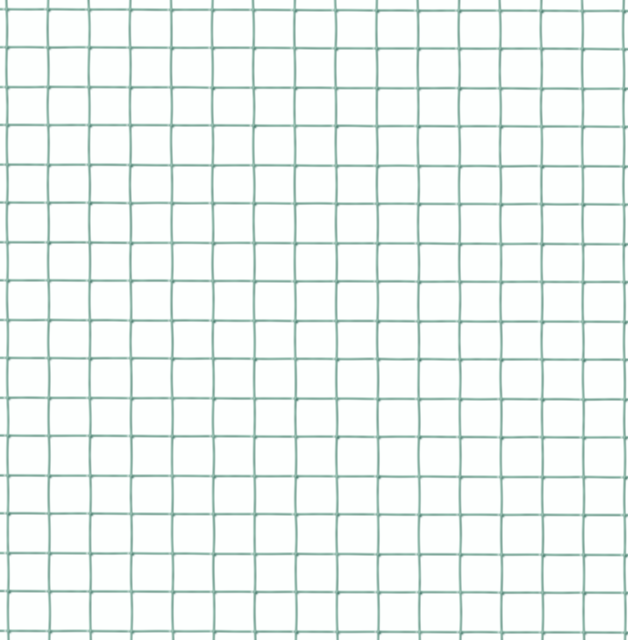
Reproduce this pattern procedurally as a Shadertoy shader.

```glsl
// Woven green wire mesh on white: slightly sheared grid of thin soft wires.
// Each pixel finds its nearest column and row wire, shades both by signed
// distance, then adds a pale bend and a dark shadow where they cross.

// Lengths are fractions of the canvas height, y measured from the top.
const vec2 PITCH = vec2(0.06424, 0.06070);
const vec2 FIRST_WIRE = vec2(0.0104, 0.0143);
const vec2 SHEAR = vec2(0.0026, 0.0030);
const float ODD_ROW_LIFT = 0.0014;
const float SWAY = 0.0006;
const float JITTER = 0.0006;
const float HALF_WIDTH = 0.00185;
const float SOFTNESS = 0.0019;
const vec2 SHADOW_OFFSET = vec2(0.0022, 0.0018);
const float SHADOW_RADIUS = 0.0026;
const float GAP_OFFSET = -0.0046;

const vec3 PAPER = vec3(0.993, 1.0, 0.998);
const vec3 WIRE_LIGHT = vec3(0.58, 0.75, 0.69);
const vec3 WIRE_DARK = vec3(0.45, 0.61, 0.56);
const vec3 CROSSING = vec3(0.63, 0.79, 0.73);
const vec3 SHADOW = vec3(0.31, 0.50, 0.45);

float hash(vec2 p) {
    p = fract(p * vec2(0.1031, 0.1137));
    p += dot(p, p.yx + 33.33);
    return fract((p.x + p.y) * p.x * 43.7);
}

float noise(vec2 p) {
    vec2 cell = floor(p), f = fract(p);
    f = f * f * (3.0 - 2.0 * f);
    return mix(mix(hash(cell), hash(cell + vec2(1, 0)), f.x),
               mix(hash(cell + vec2(0, 1)), hash(cell + vec2(1, 1)), f.x), f.y);
}

float coverage(float d, float pixel) {
    float soft = max(SOFTNESS, pixel);
    return 1.0 - smoothstep(HALF_WIDTH - soft, HALF_WIDTH + soft, abs(d));
}

// Lit on the upper or left flank, darker on the other, mottled along the wire.
vec3 wireColor(float d, float mottle) {
    float shade = smoothstep(-HALF_WIDTH, HALF_WIDTH, d);
    return mix(WIRE_LIGHT, WIRE_DARK, clamp(shade * 0.65 + mottle * 0.4, 0.0, 1.0));
}

float spot(vec2 p, float radius) {
    return exp(-dot(p, p) / (radius * radius));
}

void mainImage(out vec4 fragColor, in vec2 fragCoord) {
    float pixel = 1.0 / iResolution.y;
    vec2 p = fragCoord * pixel;
    p.y = 1.0 - p.y;

    // Nearest column and row, with weave sway and small irregularities.
    vec2 grid = p - FIRST_WIRE - SHEAR * p.yx;
    vec2 id = round(grid / PITCH);
    float odd = mod(id.y, 2.0);
    vec2 d = grid - id * PITCH;
    d.y += ODD_ROW_LIFT * odd;
    d.x -= SWAY * sin(3.14159 * (grid.y / PITCH.y + id.x));
    d.x -= JITTER * (noise(vec2(id.x * 7.0 + 40.0, p.y * 24.0 + 9.0)) - 0.5);
    d.y -= JITTER * (noise(vec2(p.x * 24.0 + 5.0, id.y * 7.0 + 60.0)) - 0.5);

    // Horizontal wires fade just left of each crossing.
    float vary = hash(id + 20.0);
    float gap = spot((d - vec2(GAP_OFFSET, 0.0)) / vec2(1.0, 2.0), 0.0022);
    float rowMask = coverage(d.y, pixel) * (1.0 - gap * (0.25 + 0.25 * vary));
    vec3 color = mix(PAPER, wireColor(d.y, noise(vec2(p.x * 90.0, id.y * 5.0 + 80.0))), rowMask);

    // Vertical wires pass in front.
    float columnMask = coverage(d.x, pixel);
    color = mix(color, wireColor(d.x, noise(vec2(id.x * 5.0 + 70.0, p.y * 90.0))), columnMask);

    // Pale raised bend and the shadow tucked under its lower right.
    color = mix(color, CROSSING, 0.75 * spot(d, 0.0032) * columnMask);
    float weave = mod(id.x + id.y, 2.0);
    float shadow = spot(d - SHADOW_OFFSET, SHADOW_RADIUS);
    color = mix(color, SHADOW, shadow * (0.4 + 0.25 * weave + 0.3 * vary));

    fragColor = vec4(color, 1.0);
}
```
